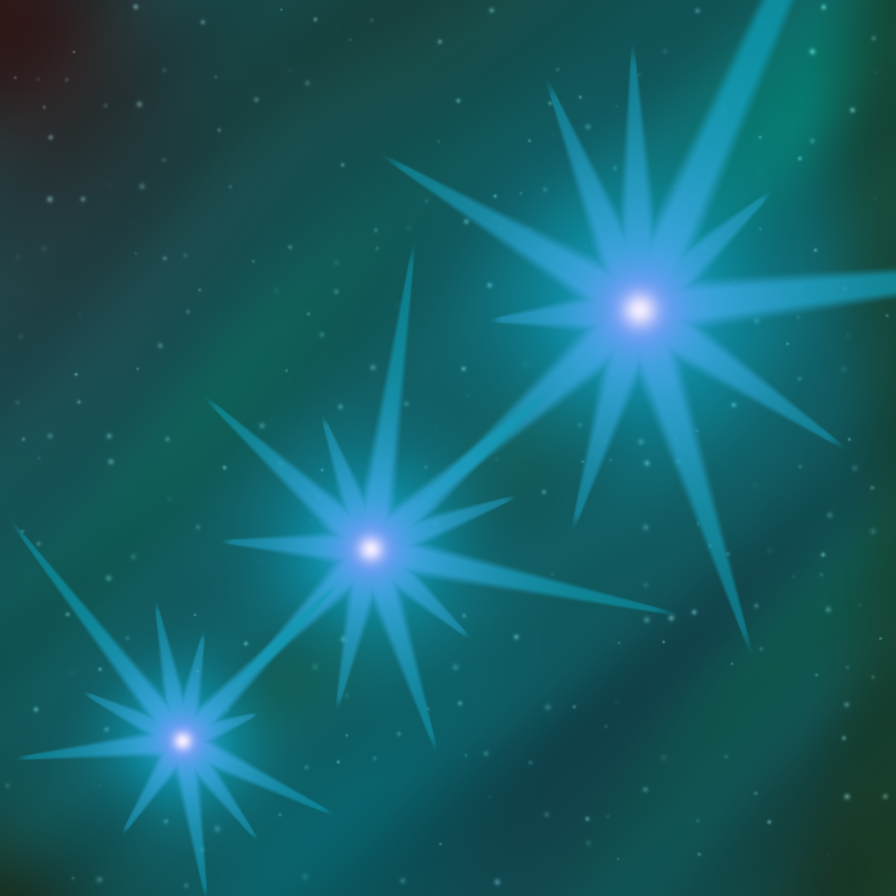
A WebGL 2 fragment shader for this background:

```glsl
#version 300 es
precision highp float;
// Three spiky cyan stars on a diagonal over a dim teal nebula.
uniform vec2 u_resolution;
out vec4 fragColor;

const vec3 NEBULA = vec3(0.065, 0.325, 0.335);
const vec3 CYAN = vec3(0.035, 0.650, 0.780);
const vec3 RAY_OUTER = vec3(0.040, 0.610, 0.700);
const vec3 RAY_INNER = vec3(0.270, 0.660, 0.910);
const vec3 VIOLET = vec3(0.500, 0.580, 0.980);
const vec3 CORE = vec3(0.960, 0.930, 1.000);
const float RAY_WIDTH = 0.034;
const float HALO_RADIUS = 0.145;
const float DUST_CELLS = 30.0;
const int RAYS = 11;

// Each ray is an angle in degrees and a length.
const vec2 UPPER_RAYS[RAYS] = vec2[RAYS](
  vec2(66.0, 0.95), vec2(6.0, 0.62), vec2(-34.0, 0.28), vec2(-72.0, 0.41),
  vec2(-107.0, 0.26), vec2(184.0, 0.17), vec2(149.0, 0.34), vec2(112.0, 0.28),
  vec2(91.5, 0.30), vec2(221.7, 0.36), vec2(42.0, 0.20));
const vec2 MIDDLE_RAYS[RAYS] = vec2[RAYS](
  vec2(82.0, 0.35), vec2(137.5, 0.255), vec2(110.0, 0.16), vec2(177.0, 0.17),
  vec2(258.0, 0.185), vec2(-72.0, 0.24), vec2(-12.0, 0.355), vec2(20.0, 0.175),
  vec2(-42.0, 0.15), vec2(41.7, 0.27), vec2(225.5, 0.23));
const vec2 LOWER_RAYS[RAYS] = vec2[RAYS](
  vec2(128.0, 0.315), vec2(101.0, 0.16), vec2(79.0, 0.125), vec2(154.0, 0.125),
  vec2(186.0, 0.19), vec2(237.0, 0.125), vec2(-81.5, 0.18), vec2(-53.0, 0.14),
  vec2(-26.0, 0.19), vec2(45.5, 0.25), vec2(20.0, 0.09));

float hash(vec2 p) {
  return fract(sin(dot(p, vec2(127.1, 311.7))) * 43758.5);
}

float gauss(float x) {
  return exp(-x * x);
}

// Soft cloud stretched along the rising diagonal; size is (along, across).
vec3 cloud(vec3 base, vec2 p, vec2 center, vec2 size, vec4 tint) {
  vec2 d = p - center;
  vec2 q = vec2(d.x + d.y, d.y - d.x) * 0.7071 / size;
  return mix(base, tint.rgb, tint.a * gauss(length(q)));
}

vec3 nebula(vec2 p) {
  vec2 w = p + 0.02 * sin(p.yx * 9.0 + vec2(0.5, 2.0));
  vec3 c = NEBULA;
  c = cloud(c, w, vec2(0.05, 0.74), vec2(0.26, 0.20), vec4(0.14, 0.25, 0.27, 0.85));
  c = cloud(c, w, vec2(0.48, 1.02), vec2(0.30, 0.12), vec4(0.10, 0.23, 0.20, 0.75));
  c = cloud(c, w, vec2(0.00, 1.00), vec2(0.14, 0.22), vec4(0.19, 0.08, 0.08, 0.95));
  c = cloud(c, w, vec2(0.24, 0.53), vec2(0.30, 0.06), vec4(0.05, 0.40, 0.34, 0.70));
  c = cloud(c, w, vec2(0.92, 0.88), vec2(0.20, 0.09), vec4(0.02, 0.51, 0.45, 0.85));
  c = cloud(c, w, vec2(0.42, 0.06), vec2(0.28, 0.10), vec4(0.02, 0.38, 0.42, 0.75));
  c = cloud(c, w, vec2(0.69, 0.17), vec2(0.30, 0.09), vec4(0.07, 0.23, 0.27, 0.85));
  c = cloud(c, w, vec2(0.34, 0.23), vec2(0.14, 0.05), vec4(0.08, 0.34, 0.25, 0.60));
  c = cloud(c, w, vec2(0.57, 0.51), vec2(0.12, 0.06), vec4(0.09, 0.31, 0.25, 0.60));
  c = cloud(c, w, vec2(0.90, 0.28), vec2(0.26, 0.06), vec4(0.05, 0.34, 0.28, 0.70));
  c = cloud(c, w, vec2(0.00, 0.00), vec2(0.09, 0.14), vec4(0.10, 0.16, 0.09, 0.90));
  c = cloud(c, w, vec2(1.02, 0.02), vec2(0.20, 0.13), vec4(0.10, 0.16, 0.09, 0.90));
  c = mix(c, vec3(0.09, 0.24, 0.16), 0.75 * smoothstep(0.90, 1.01, w.x));
  float across = (w.y - w.x) * 17.0;
  return c * (1.0 + 0.04 * sin(across) + 0.025 * sin(across * 2.3 + w.x * 5.0));
}

// Sparse specks, at most one in each cell.
float dust(vec2 p) {
  vec2 cell = floor(p * DUST_CELLS);
  vec2 spot = 0.2 + 0.6 * vec2(hash(cell), hash(cell + 17.0));
  float size = mix(0.04, 0.11, hash(cell + 5.0));
  float lit = step(0.72, hash(cell + 41.0)) * hash(cell + 29.0);
  return lit * gauss(length(fract(p * DUST_CELLS) - spot) / size);
}

// Strongest tapered ray covering the offset d from a star.
float rayCover(vec2 d, float size, vec2 rays[RAYS]) {
  float cover = 0.0;
  for (int i = 0; i < RAYS; i++) {
    float angle = radians(rays[i].x);
    vec2 dir = vec2(cos(angle), sin(angle));
    float t = dot(d, dir) / rays[i].y;
    float side = abs(d.x * dir.y - d.y * dir.x);
    float width = RAY_WIDTH * size * max(1.0 - t, 0.0) + 0.002;
    float body = 1.0 - smoothstep(width * 0.35, width, side);
    float ends = step(0.0, t) * (1.0 - smoothstep(0.9, 1.0, t));
    cover = max(cover, body * ends * mix(0.90, 0.50, t));
  }
  return cover;
}

vec3 addStar(vec3 c, vec2 p, vec2 center, float size, vec2 rays[RAYS]) {
  vec2 d = p - center;
  float r = length(d) / size;
  c = mix(c, CYAN, 0.88 * gauss(r / HALO_RADIUS));
  c = mix(c, CYAN, 0.16 * exp(-r / 0.16));
  vec3 rayColor = mix(RAY_OUTER, RAY_INNER, gauss(r / 0.20));
  c = mix(c, rayColor, rayCover(d, size, rays));
  c = mix(c, VIOLET, 0.85 * gauss(r / 0.050));
  return mix(c, CORE, gauss(r / 0.019));
}

void main() {
  vec2 p = gl_FragCoord.xy / u_resolution.y;
  vec3 c = nebula(p) + 0.30 * dust(p) * vec3(0.75, 0.95, 1.0);
  c = addStar(c, p, vec2(0.714, 0.654), 1.00, UPPER_RAYS);
  c = addStar(c, p, vec2(0.414, 0.387), 0.72, MIDDLE_RAYS);
  c = addStar(c, p, vec2(0.204, 0.173), 0.54, LOWER_RAYS);
  fragColor = vec4(c, 1.0);
}
```
